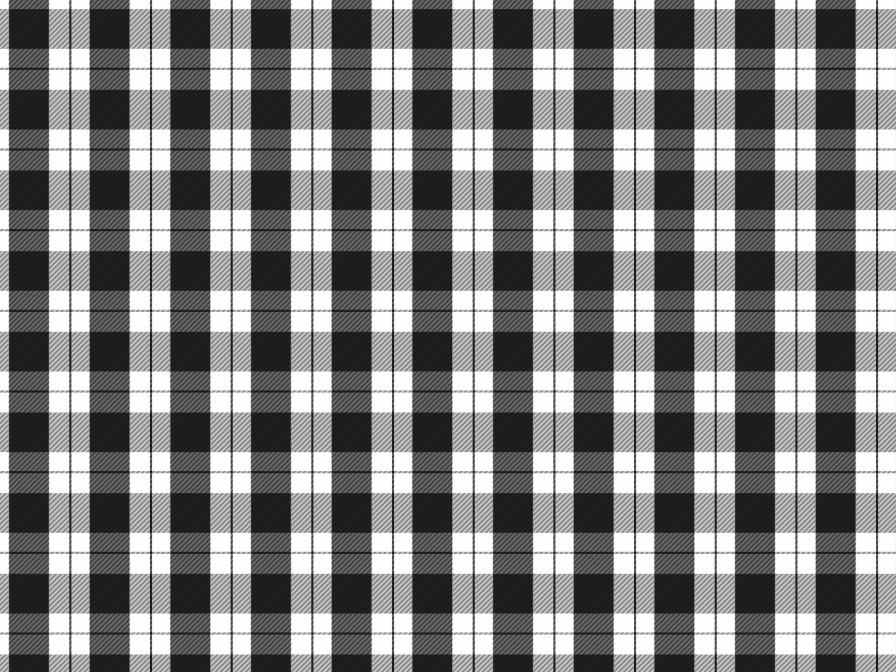
Reproduce this pattern procedurally as a WebGL 1 fragment shader.

```glsl
precision highp float;

uniform vec2 u_resolution;

const float REPEATS_DOWN = 8.33;
const float TWILL_RIBS = 16.0;
const float BAND_CENTRE = 0.359;
const float BAND_WIDTH = 0.492;
const float LINE_WIDTH = 0.027;
const float WARP_LINE = 0.872;
const float WEFT_LINE = 0.853;
const float DARK = 0.115;
const float LIGHT = 0.995;

// Coverage of a stripe that repeats once per unit
float stripe(float x, float centre, float width, float pixel) {
  float offset = abs(fract(x - centre + 0.5) - 0.5);
  return clamp((0.5 * width - offset) / pixel + 0.5, 0.0, 1.0);
}

// Dark thread coverage: one broad band and one thin line
float darkThreads(float x, float lineCentre, float pixel) {
  float band = stripe(x, BAND_CENTRE, BAND_WIDTH, pixel);
  float line = stripe(x, lineCentre, LINE_WIDTH, pixel);
  return max(band, line);
}

// Diagonal rib, from 0 in the groove to 1 on the crest
float twillRib(vec2 sett, float ribs) {
  return 0.5 + 0.5 * cos(6.28319 * (sett.x + sett.y) * ribs);
}

// Thin selvedge on both sides of the broad warp band
float bandEdge(float x, float pixel) {
  float left = stripe(x, BAND_CENTRE - 0.5 * BAND_WIDTH, 0.016, pixel);
  float right = stripe(x, BAND_CENTRE + 0.5 * BAND_WIDTH, 0.016, pixel);
  return max(left, right);
}

void main() {
  // Square setts, counted from the top left corner
  vec2 canvas = gl_FragCoord.xy / u_resolution.y;
  vec2 sett = vec2(canvas.x, 1.0 - canvas.y) * REPEATS_DOWN;
  float pixel = REPEATS_DOWN / u_resolution.y;

  float warp = darkThreads(sett.x, WARP_LINE, pixel);
  float weft = darkThreads(sett.y, WEFT_LINE, pixel);
  float rib = twillRib(sett, TWILL_RIBS);

  // The warp lies on top; the weft shows through between ribs
  float weftOverLight = mix(0.22, 0.55, rib);
  float weftOverDark = mix(0.14, 0.36, rib);
  float weftShare = mix(weftOverLight, weftOverDark, warp);
  float darkness = mix(warp, weft, weftShare);

  // Ribbed dark edge where the band meets the light ground
  float edge = bandEdge(sett.x, pixel) * mix(0.35, 0.1, rib);
  darkness = mix(darkness, 1.0, edge);

  // Faint relief in the solid dark squares
  float shade = mix(LIGHT, DARK, darkness);
  shade += (rib - 0.5) * 0.035 * warp * weft;

  gl_FragColor = vec4(vec3(shade), 1.0);
}
```
